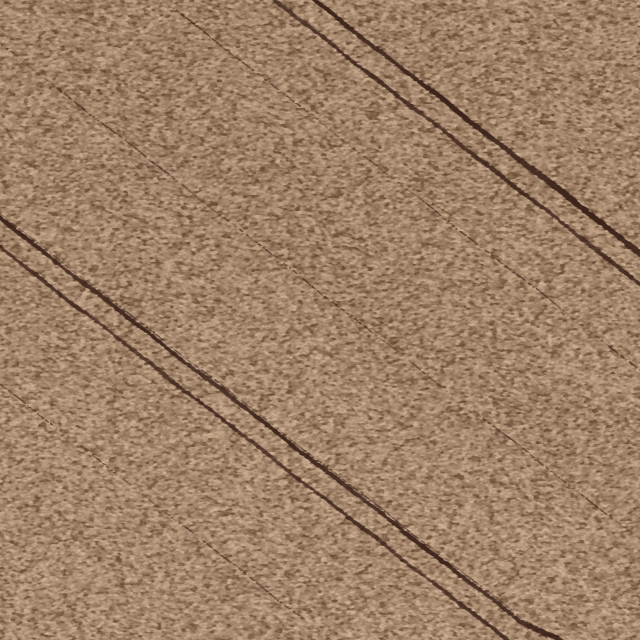
This texture is drawn by a Shadertoy shader. Its source:

```glsl
// Dry crop field seen from above, with paired wheel tracks and faint drill seams.

const vec3  SOIL = vec3(0.636, 0.519, 0.417);      // mean straw colour
const vec3  RUT = vec3(0.225, 0.130, 0.095);       // shaded wheel track
const float SLOPE = 0.775;                         // fall of all rows, left to right
const vec4  TRACK_POS = vec4(-0.380, -0.332, 0.341, 0.386);
const vec4  TRACK_HALF = vec4(0.0040, 0.0030, 0.0032, 0.0028);
const vec4  TRACK_DEPTH = vec4(0.97, 0.86, 0.93, 0.84);
const float SEAM_START = -0.197;
const float SEAM_GAP = 0.13275;
const float SEAM_HALF = 0.0011;
const float SEAM_DEPTH = 0.72;
const vec2  GRAIN = vec2(158.0, 290.0);            // straw cells across the canvas
const float GRAIN_TONE = 0.26;
const float FINE_TONE = 0.12;
const float BLEND = 4.7;                           // higher gives harder grain edges

vec3 hash3(vec2 p) {
    vec3 q = fract(vec3(p.xyx) * vec3(0.1031, 0.1030, 0.0973));
    q += dot(q, q.yxz + 33.33);
    return fract((q.xxy + q.yzz) * q.zyx);
}

// Smooth cellular noise: random cell tones blended by distance, 0 to 1.
float cellTone(vec2 p) {
    vec2 cell = floor(p), f = p - cell;
    float sum = 0.0, weight = 0.0;
    for (int j = -1; j <= 1; j++)
    for (int i = -1; i <= 1; i++) {
        vec2 o = vec2(i, j);
        vec3 h = hash3(cell + o + 100.0);
        vec2 d = o + h.xy - f;
        float w = exp(-BLEND * dot(d, d));
        sum += w * h.z;
        weight += w;
    }
    return sum / weight;
}

// Coverage of a line of given half width with soft edges.
float stroke(float d, float halfWidth, float soft) {
    return 1.0 - smoothstep(halfWidth - soft, halfWidth + soft, abs(d));
}

// Broad tonal drift: lighter foreground and a darker diagonal band.
float fieldTone(vec2 uv, float across) {
    float tone = mix(0.013, -0.011, smoothstep(0.0, 1.0, uv.y));
    float band = (across - 0.02) / 0.09;
    tone -= 0.015 * exp(-band * band) * smoothstep(0.05, 0.25, uv.x);
    return tone;
}

// Broken, thin lines between drill passes; only the middle main rows are distinct.
float seams(vec2 uv, float across, float soft, float breakup) {
    float row = (across - SEAM_START) / SEAM_GAP;
    float id = floor(row + 0.5);
    float d = (row - id) * SEAM_GAP / length(vec2(1.0, SLOPE));
    bool distinct = mod(abs(id), 2.0) < 0.5 && id > -0.5 && id < 6.5;
    float strength = distinct ? 1.0 : 0.22;
    float gaps = sin(19.0 * uv.x + 2.3 * id) + sin(47.0 * uv.x + 4.1 * id);
    strength *= 0.45 + 0.55 * smoothstep(-1.2, 0.8, gaps);
    strength *= smoothstep(0.1, 0.7, breakup) * 1.2;
    return min(strength, 1.0) * stroke(d, SEAM_HALF, soft);
}

void mainImage(out vec4 fragColor, in vec2 fragCoord) {
    vec2 uv = fragCoord / iResolution.xy;
    float soft = max(0.0015, 0.8 / iResolution.y);

    // Row coordinate: constant along each track, growing to the lower left.
    float across = 1.0 - uv.y - SLOPE * uv.x;
    float wobble = 0.0008 * sin(33.0 * uv.x + 5.0 * across)
                 + 0.0007 * sin(71.0 * uv.x + 9.0 * across);

    // Straw grain, wider than tall and gently warped.
    vec2 warp = 0.0025 * vec2(sin(31.0 * uv.y), sin(27.0 * uv.x + 9.0 * uv.y));
    vec2 g = (uv + warp) * GRAIN;
    float coarse = cellTone(g);
    float fine = cellTone(g * vec2(1.6, 1.3) + 57.0);
    float tone = GRAIN_TONE * (coarse - 0.5) + FINE_TONE * (fine - 0.5);
    tone -= 0.05 * smoothstep(0.28, 0.10, coarse);
    tone += fieldTone(uv, across);

    // Patch of shallow ripples near the lower edge.
    vec2 patchPos = (uv - vec2(0.48, 0.045)) / vec2(0.10, 0.038);
    float ripple = sin(690.0 * (uv.y - 0.12 * uv.x) + 1.5 * sin(30.0 * uv.x));
    tone += 0.03 * ripple * exp(-dot(patchPos, patchPos));

    vec3 color = SOIL + tone * vec3(1.0, 1.0, 0.96);
    color = mix(color, RUT, SEAM_DEPTH * seams(uv, across + wobble, soft, 1.0 - fine));

    // Wheel tracks; the lower pair turns outward at the bottom edge.
    float turn = 0.30 * max(uv.x - 0.81, 0.0) * (1.0 - smoothstep(0.03, 0.10, uv.y));
    float ragged = 0.0014 * (fine - 0.5) + 0.0014 * (coarse - 0.5);
    for (int i = 0; i < 4; i++) {
        float d = (across + wobble + turn - TRACK_POS[i]) / length(vec2(1.0, SLOPE));
        float phase = 3.7 * float(i);
        float swell = 1.0 + 0.10 * sin(38.0 * uv.x + phase);
        if (i == 0) swell *= mix(0.75, 1.15, smoothstep(0.45, 0.95, uv.x));
        float depth = TRACK_DEPTH[i] * (0.94 + 0.06 * sin(29.0 * uv.x + phase));
        float rim = (abs(d) - 0.0075) / 0.003;
        color += 0.015 * exp(-rim * rim);
        color = mix(color, RUT, depth * stroke(d, TRACK_HALF[i] * swell - ragged, soft));
    }

    fragColor = vec4(clamp(color, 0.0, 1.0), 1.0);
}
```
